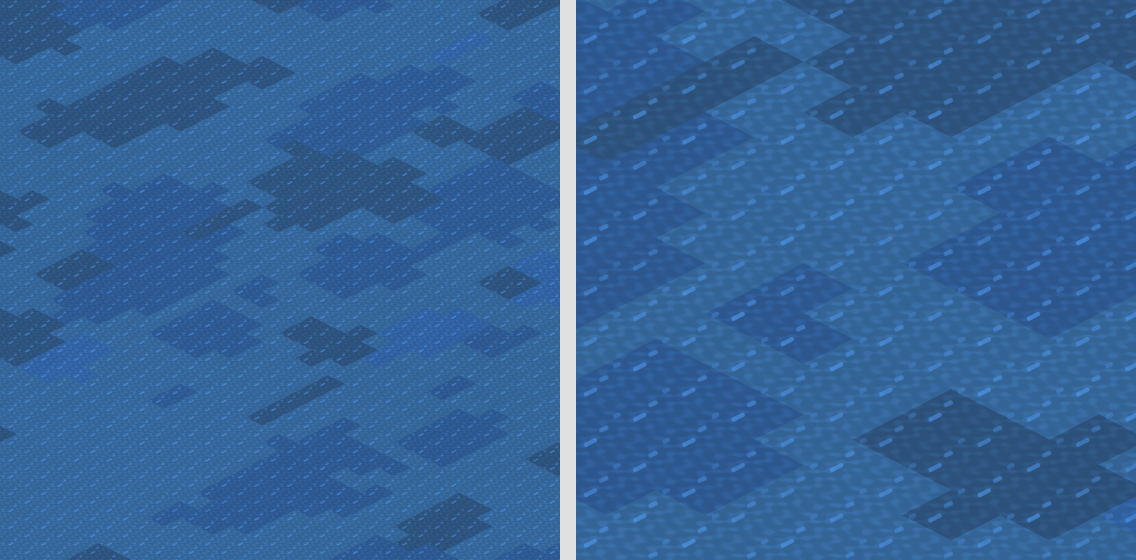
Left: the whole. Right: its middle third, enlarged.
Reproduce this texture procedurally as a WebGL 2 fragment shader.

```glsl
#version 300 es
precision highp float;
// Isometric water: a lattice of 2:1 diamond tiles carrying ripples and glints.
// Cellular noise over whole tile indices groups tiles into stepped patches of
// darker or bluer water; layered sines give the fine ripple inside each tile.

uniform vec2 u_resolution;
out vec4 fragColor;

const float TAU = 6.283185;

// Tile and patch layout (lengths as fractions of canvas height, sizes in tiles)
const vec2  TILE_SIZE     = vec2(0.0586, 0.0300);
const float CELL_TILES    = 5.0;
const float PATCH_CHANCE  = 0.92;
const vec2  PATCH_RADIUS  = vec2(0.8, 3.5);
const vec2  PATCH_STRETCH = vec2(0.9, 1.5);
const float EDGE_RAGGED   = 0.35;
const float DARK_SHARE    = 0.47;
const float BLUE_SHARE    = 0.40;

// Colours
const vec3 SHALLOW = vec3(0.210, 0.402, 0.606);
const vec3 DARK    = vec3(0.178, 0.328, 0.496);
const vec3 BLUE    = vec3(0.180, 0.352, 0.574);
const vec3 BRIGHT  = vec3(0.197, 0.386, 0.640);
const vec3 GLINT   = vec3(0.275, 0.535, 0.835);

// Surface detail
const float RIPPLE_LOW   = 0.965;
const float RIPPLE_HIGH  = 1.085;
const int   GLINT_COUNT  = 3;
const float GLINT_LENGTH = 0.0030;
const float GLINT_RADIUS = 0.0013;
const vec2  GLINT_DIR    = vec2(0.894, 0.447);

float hash(vec2 p, float seed) {
    vec3 q = fract(vec3(p.xyx + seed * 7.31) * vec3(0.1031, 0.1030, 0.0973));
    q += dot(q, q.yzx + 33.33);
    return fract((q.x + q.y) * q.z);
}

// Canvas position to tile axes: u runs up-right, v runs up-left.
vec2 toTile(vec2 p) {
    vec2 s = p / TILE_SIZE;
    return vec2(s.x + s.y, s.y - s.x);
}

vec2 fromTile(vec2 t) {
    return 0.5 * vec2(t.x - t.y, t.x + t.y) * TILE_SIZE;
}

// Colour of one tile, from the patch whose centre is relatively nearest
vec3 tileColor(vec2 tile) {
    vec2 cell = floor(tile / CELL_TILES);
    float nearest = 1.0 + EDGE_RAGGED * (hash(tile, 1.0) - 0.5);
    vec3 color = SHALLOW;
    for (int j = -1; j <= 1; j++) {
        for (int i = -1; i <= 1; i++) {
            vec2 c = cell + vec2(i, j);
            if (hash(c, 2.0) > PATCH_CHANCE) continue;
            vec2 center = (c + vec2(hash(c, 3.0), hash(c, 4.0))) * CELL_TILES;
            float size = hash(c, 5.0);
            float radius = mix(PATCH_RADIUS.x, PATCH_RADIUS.y, size * size);
            float stretch = mix(PATCH_STRETCH.x, PATCH_STRETCH.y, hash(c, 6.0));
            vec2 d = (tile + 0.5 - center) / (radius * vec2(stretch, 1.0 / stretch));
            float dist = length(d);
            if (dist < nearest) {
                nearest = dist;
                float kind = hash(c, 8.0);
                color = kind < DARK_SHARE ? DARK
                      : kind < DARK_SHARE + BLUE_SHARE ? BLUE : BRIGHT;
            }
        }
    }
    return color;
}

// Fine ripples; whole-number frequencies repeat exactly on each tile
float ripple(vec2 t) {
    float a = sin(TAU * (t.x + 3.0 * t.y) + 1.5 * sin(TAU * 2.0 * t.x));
    float b = sin(TAU * (4.0 * t.x - 2.0 * t.y) + 1.2 * sin(TAU * t.y));
    float c = sin(TAU * (3.0 * t.x + 4.0 * t.y) + 2.0);
    return smoothstep(-0.5, 1.3, 0.7 * a + 0.55 * b + 0.4 * c);
}

// Short slanted dashes, each one fainter and shorter than the last
float glints(vec2 t, float pixel) {
    float light = 0.0;
    for (int i = 0; i < GLINT_COUNT; i++) {
        float k = float(i);
        vec2 center = fract(vec2(0.28, 0.61) + k * vec2(0.40, 0.13));
        vec2 d = fromTile(fract(t - center + 0.5) - 0.5);
        float halfLength = GLINT_LENGTH / (1.0 + 0.8 * k);
        float along = clamp(dot(d, GLINT_DIR), -halfLength, halfLength);
        float dist = length(d - along * GLINT_DIR) - GLINT_RADIUS;
        float cover = 1.0 - smoothstep(-0.6 * pixel, 0.6 * pixel, dist);
        light = max(light, cover * (1.0 - 0.22 * k));
    }
    return light;
}

vec3 water(vec2 p, float pixel) {
    vec2 t = toTile(p);
    vec2 tile = floor(t);
    vec3 color = tileColor(tile);
    float swell = sin(p.x * 5.0 + 2.0 * p.y) * sin(p.y * 6.0 - 1.5 * p.x + 1.0);
    color *= mix(RIPPLE_LOW, RIPPLE_HIGH, ripple(t));
    color *= 1.0 + 0.012 * swell + 0.02 * (hash(tile, 9.0) - 0.5);
    float strength = mix(0.65, 0.95, hash(tile, 10.0));
    vec3 sparkle = mix(color * 1.4, GLINT, 0.75);
    return mix(color, sparkle, glints(t, pixel) * strength);
}

void main() {
    float pixel = 1.0 / u_resolution.y;
    // Four samples per pixel smooth the tile edges
    vec3 sum = vec3(0.0);
    for (int i = 0; i < 4; i++) {
        vec2 offset = vec2(i & 1, i >> 1) * 0.5 - 0.25;
        sum += water((gl_FragCoord.xy + offset) * pixel, pixel);
    }
    fragColor = vec4(sum * 0.25, 1.0);
}
```
